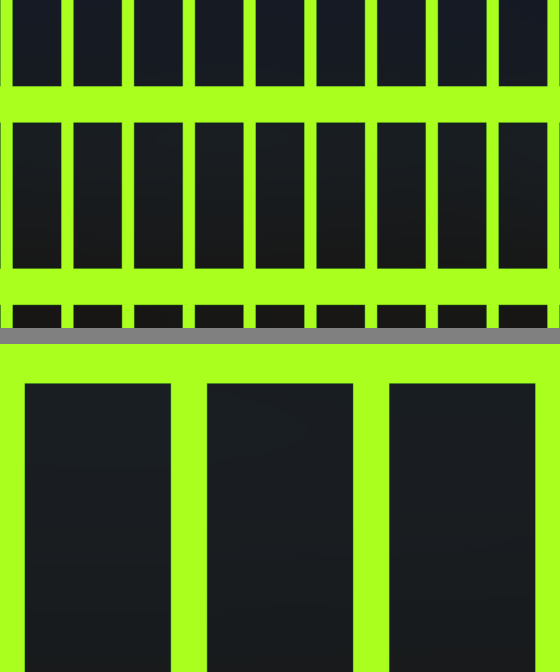
Top: the whole. Bottom: its middle third, enlarged.
This pattern is drawn by a Shadertoy shader. Its source:

```glsl
// A lime lattice of slim uprights and broad rails over dark, faintly clouded panels.
// Both bar sets are repeated distance bands; the panels use a vertical gradient
// with soft value noise, and the bar edges are smoothed with a green-tinted blend.

const vec3 LIME        = vec3(0.67, 1.00, 0.12);
const vec3 NAVY_TOP    = vec3(0.080, 0.100, 0.138);
const vec3 SLATE_MID   = vec3(0.096, 0.115, 0.132);
const vec3 SOOT_BOTTOM = vec3(0.092, 0.090, 0.086);

// Fractions of the canvas: x for uprights, y for rails.
const vec2 PERIOD = vec2(0.1085, 0.556);
const vec2 CENTRE = vec2(0.0117, 0.1257);
const vec2 WIDTH  = vec2(0.0214, 0.1100);
const float WOBBLE = 0.0004;

float hash(vec2 p) {
    p = fract(p * vec2(0.1031, 0.1137));
    p += dot(p, p.yx + 33.33);
    return fract((p.x + p.y) * p.x * 91.7);
}

float valueNoise(vec2 p) {
    vec2 cell = floor(p);
    vec2 f = fract(p);
    f = f * f * (3.0 - 2.0 * f);
    float low  = mix(hash(cell), hash(cell + vec2(1.0, 0.0)), f.x);
    float high = mix(hash(cell + vec2(0.0, 1.0)), hash(cell + 1.0), f.x);
    return mix(low, high, f.y);
}

// Signed distance to the nearest of a row of equal bars, negative inside.
float barDistance(float x, float centre, float period, float width) {
    float offset = (fract((x - centre) / period + 0.5) - 0.5) * period;
    return abs(offset) - 0.5 * width;
}

float coverage(float dist, float pixel) {
    return 1.0 - smoothstep(-0.85 * pixel, 0.85 * pixel, dist);
}

vec3 panelColour(vec2 uv) {
    vec3 colour = mix(SOOT_BOTTOM, SLATE_MID, smoothstep(0.05, 0.62, uv.y));
    colour = mix(colour, NAVY_TOP, smoothstep(0.55, 1.0, uv.y));
    float cloud = valueNoise(uv * vec2(5.0, 4.0)) - 0.5;
    return colour * (1.0 + 0.07 * cloud);
}

void mainImage(out vec4 fragColor, in vec2 fragCoord) {
    vec2 uv = fragCoord / iResolution.xy;
    vec2 pixel = 1.0 / iResolution.xy;

    // Each upright shifts very slightly from one panel row to the next.
    vec2 id = floor((uv - CENTRE) / PERIOD + vec2(0.5, 0.0));
    float shift = (hash(id + 7.0) - 0.5) * WOBBLE;

    float upright = coverage(barDistance(uv.x + shift, CENTRE.x, PERIOD.x, WIDTH.x), pixel.x);
    float rail = coverage(barDistance(uv.y, CENTRE.y, PERIOD.y, WIDTH.y), pixel.y);
    float lattice = 1.0 - (1.0 - upright) * (1.0 - rail);

    // Green rises faster than red across a smoothed edge.
    vec3 blend = pow(vec3(lattice), vec3(1.0, 0.7, 1.0));
    fragColor = vec4(mix(panelColour(uv), LIME, blend), 1.0);
}
```
